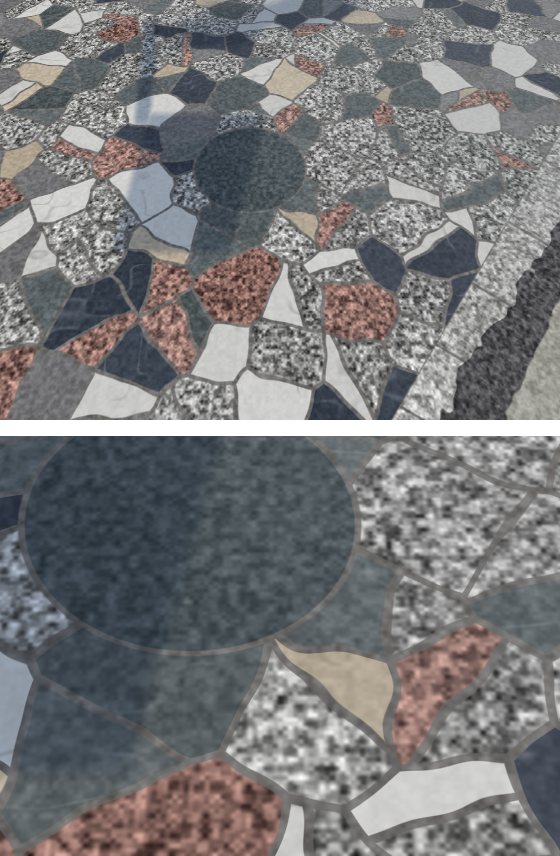
Top, the full canvas; bottom, a detail of the centre.
A Shadertoy shader for this texture:

```glsl
const float HORIZON = 1.8;        // height at which the ground vanishes
const float FORESHORTEN = 1.57;
const float STONES = 11.0;        // stones per ground unit
const float JITTER = 0.85;
const float SIZE_SPREAD = 0.3;
const float CUT_SHARE = 0.45;     // stones split in two
const float JOINT = 0.03;         // half joint width, in stones
const float GRAIN = 170.0;        // speckles per ground unit
const vec2 DISC_CENTER = vec2(0.595, 0.595);
const vec2 DISC_RADII = vec2(0.131, 0.099);
const vec2 CURB_NORMAL = vec2(0.863, -0.506);
const float CURB_OFFSET = 0.898;
const float CURB_WIDTH = 0.095;
const float SLAB_LENGTH = 0.17;

const vec3 GROUT = vec3(0.43, 0.42, 0.41);
const vec3 GRANITE = vec3(0.54, 0.54, 0.535);
const vec3 PALE_GRANITE = vec3(0.66, 0.66, 0.65);
const vec3 MARBLE = vec3(0.81, 0.81, 0.80);
const vec3 NAVY = vec3(0.20, 0.23, 0.28);
const vec3 SLATE = vec3(0.33, 0.36, 0.37);
const vec3 GREY = vec3(0.45, 0.45, 0.46);
const vec3 RED_GRANITE = vec3(0.54, 0.41, 0.38);
const vec3 CREAM = vec3(0.73, 0.68, 0.60);
const vec3 DISC = vec3(0.27, 0.31, 0.33);
const vec3 ASPHALT = vec3(0.31, 0.31, 0.32);
const vec3 PAINT = vec3(0.61, 0.61, 0.58);
const vec3 SHADOW_TINT = vec3(0.64, 0.70, 0.79);
const vec3 HAZE = vec3(0.58, 0.60, 0.61);

vec2 hash2(vec2 p) {
    vec3 q = fract(p.xyx * vec3(0.1031, 0.1030, 0.0973));
    q += dot(q, q.yzx + 33.33);
    return fract((q.xx + q.yz) * q.zy);
}

float noise(vec2 p) {
    vec2 i = floor(p), f = fract(p);
    f = f * f * (3.0 - 2.0 * f);
    float low = mix(hash2(i).x, hash2(i + vec2(1, 0)).x, f.x);
    float high = mix(hash2(i + vec2(0, 1)).x, hash2(i + vec2(1, 1)).x, f.x);
    return mix(low, high, f.y);
}

float band(float x, float lo, float hi, float soft) {
    return smoothstep(lo - soft, lo + soft, x) * (1.0 - smoothstep(hi - soft, hi + soft, x));
}

vec2 site(vec2 cell) { return cell + 0.5 + JITTER * (hash2(cell) - 0.5); }

// Squared distance less a random weight: straight edges, uneven sizes
float power(vec2 q, vec2 cell) {
    vec2 d = q - site(cell);
    return dot(d, d) - SIZE_SPREAD * hash2(cell + 71.0).x;
}

// Returns stone id in xy and distance to its edge in z
vec3 paving(vec2 q) {
    vec2 base = floor(q), best = base;
    float nearest = 1e3, edge = 1e3;
    for (int k = 0; k < 25; k++) {
        vec2 cell = base + vec2(k % 5, k / 5) - 2.0;
        float d = power(q, cell);
        if (d < nearest) { nearest = d; best = cell; }
    }
    vec2 center = site(best);
    for (int k = 0; k < 25; k++) {
        vec2 cell = base + vec2(k % 5, k / 5) - 2.0;
        if (cell != best)
            edge = min(edge, (power(q, cell) - nearest) / (2.0 * distance(site(cell), center)));
    }
    vec2 h = hash2(best + 13.0);
    if (h.x < CUT_SHARE) {
        float a = 6.2832 * h.y;
        float side = dot(q - center, vec2(cos(a), sin(a))) - 0.1;
        edge = min(edge, abs(side));
        if (side > 0.0) best += 137.0;
    }
    return vec3(best, edge);
}

vec3 stoneColor(vec2 id, float grain, float vein) {
    vec2 h = hash2(id + 29.0);
    float tone = 0.1 * (h.y - 0.5);
    if (h.x < 0.38) return GRANITE + tone + 0.95 * grain;
    if (h.x < 0.52) return MARBLE + 0.5 * tone + 0.08 * grain - 0.10 * vein;
    if (h.x < 0.64) return NAVY + 0.6 * tone + 0.12 * grain + 0.12 * vein;
    if (h.x < 0.80) return SLATE + tone + 0.2 * grain + 0.06 * vein;
    if (h.x < 0.88) return GREY + tone + 0.2 * grain;
    if (h.x < 0.95) return RED_GRANITE + tone + grain * vec3(0.8, 0.65, 0.6);
    return CREAM + tone + 0.15 * grain - 0.05 * vein;
}

float shadow(vec2 p) {
    float board = band(p.x - 0.27 * (p.y - 0.6), 0.32, 0.6, 0.012) * band(p.y, 0.40, 0.73, 0.012);
    float pole = band(p.x - 0.1 * (p.y - 0.75), 0.325, 0.36, 0.01) * band(p.y, 0.7, 0.95, 0.02);
    float rise = p.y - 0.28 * (p.x - 0.4) + 0.06 * (noise(p * 14.0) - 0.5);
    float crown = band(rise, 0.86, 0.94, 0.02) * band(p.x, 0.42, 0.85, 0.05);
    return max(0.85 * board, max(pole, crown));
}

void mainImage(out vec4 fragColor, in vec2 fragCoord) {
    vec2 p = fragCoord / iResolution.y;
    float aa = 1.0 / iResolution.y;
    float depth = HORIZON - p.y;
    vec2 ground = vec2(p.x - 0.667, FORESHORTEN) / depth;
    float grain = 0.65 * noise(ground * GRAIN) + 0.35 * noise(ground * GRAIN * 2.0 + 7.0) - 0.5;
    float vein = smoothstep(0.07, 0.0, abs(noise(ground * vec2(22, 34)) - 0.5))
               * smoothstep(0.4, 0.8, noise(ground * 45.0));

    // Irregular paving, turned and slightly warped
    vec2 q = mat2(0.9, 0.436, -0.436, 0.9) * ground * STONES + 40.0;
    q += 0.12 * (vec2(noise(q * 3.0), noise(q * 3.0 + 50.0)) - 0.5);
    vec3 stone = paving(q);
    float soft = aa * STONES / depth;
    vec3 grout = GROUT + 0.25 * grain;
    vec3 color = mix(grout, stoneColor(stone.xy, grain, vein),
                     smoothstep(JOINT - soft, JOINT + soft, stone.z));

    // Dark oval slab with its joint
    float oval = (length((p - DISC_CENTER) / DISC_RADII) - 1.0) * DISC_RADII.y;
    color = mix(color, grout, smoothstep(0.004 + aa, 0.004 - aa, oval));
    color = mix(color, DISC + 0.25 * grain, smoothstep(aa, -aa, oval));

    // Pale slabs along the border
    float curb = dot(p, CURB_NORMAL) - CURB_OFFSET;
    float along = dot(p, vec2(-CURB_NORMAL.y, CURB_NORMAL.x)) / SLAB_LENGTH;
    float slabEdge = min(curb + CURB_WIDTH, (0.5 - abs(fract(along) - 0.5)) * SLAB_LENGTH);
    vec3 slab = PALE_GRANITE + 0.1 * (hash2(vec2(floor(along), 9.0)).x - 0.5) + 0.7 * grain;
    slab = mix(grout, slab, smoothstep(0.003 - aa, 0.003 + aa, slabEdge));
    color = mix(color, slab, smoothstep(-aa, aa, curb + CURB_WIDTH));

    // Cast shadow and pale haze to the upper right
    color *= mix(vec3(1), SHADOW_TINT, shadow(p));
    color = mix(color, HAZE, 0.05 + 0.25 * smoothstep(0.9, 2.1, p.x + p.y));

    // Ragged asphalt and worn paint
    float ragged = curb + 0.05 * (noise(p * 7.0) - 0.5) + 0.025 * (noise(p * 40.0) - 0.5);
    float paint = p.x - 1.2 - 0.46 * p.y + 0.015 * (noise(p * 50.0) - 0.5);
    vec3 road = mix(ASPHALT + 0.4 * grain, PAINT + 0.25 * grain, smoothstep(-0.004, 0.004, paint));
    color = mix(color, road, smoothstep(-aa, aa, ragged));
    fragColor = vec4(clamp(color, 0.0, 1.0), 1.0);
}
```
